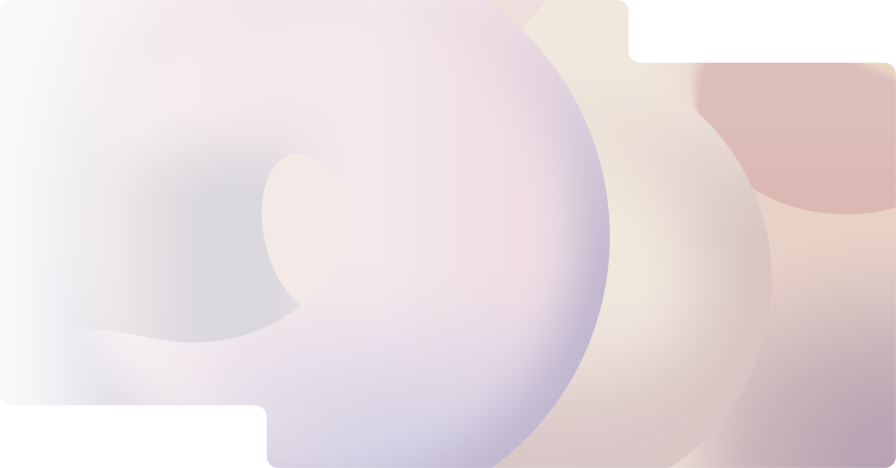
Give the GLSL for this background, as a Shadertoy shader.

```glsl
// Soft pastel ring and overlapping discs on a notched, rounded panel.

#define AA (0.8 / iResolution.y)
#define CORNER 0.025
#define NOTCH_TOP vec2(1.343, 0.866)
#define NOTCH_LOW vec2(0.570, 0.134)
#define RING_CENTER vec2(0.692, 0.495)
#define RING_RADIUS 0.611
#define CREAM_CENTER vec2(1.169, 0.403)
#define CREAM_RADIUS 0.480
#define ROSE_CENTER vec2(1.808, 0.801)
#define CAVITY_CENTER vec2(0.410, 0.552)
#define CAVITY_RADII vec2(0.336, 0.284)
#define HOLE_CENTER vec2(0.662, 0.5025)

const vec3 CREAM = vec3(0.945, 0.905, 0.865);
const vec3 OFF_WHITE = vec3(0.982, 0.980, 0.980);

float fill(float d, float soft) {
    return 1.0 - smoothstep(-soft, soft, d);
}

// Falls from one at "from" to zero at "to"
float fade(float from, float to, float v) {
    return 1.0 - smoothstep(from, to, v);
}

float ellipse(vec2 p, vec2 r) {
    float k = length(p / r);
    return k * (k - 1.0) / max(length(p / (r * r)), 1e-4);
}

// Intersection with rounded outer corners
float roundMax(float a, float b) {
    vec2 q = vec2(a, b) + CORNER;
    return min(max(q.x, q.y), 0.0) + length(max(q, 0.0)) - CORNER;
}

float panel(vec2 p, float aspect) {
    float frame = roundMax(abs(p.x - 0.5 * aspect) - 0.5 * aspect,
                           abs(p.y - 0.5) - 0.5);
    float top = roundMax(NOTCH_TOP.x - p.x, NOTCH_TOP.y - p.y);
    float low = roundMax(p.x - NOTCH_LOW.x, p.y - NOTCH_LOW.y);
    return roundMax(roundMax(frame, -top), -low);
}

vec3 backdrop(vec2 p) {
    vec3 col = mix(vec3(0.85, 0.76, 0.76), vec3(0.91, 0.82, 0.78),
                   smoothstep(0.0, 0.5, p.y));
    float corner = fade(0.0, 0.55, length(p - vec2(1.91, 0.0)));
    col = mix(col, vec3(0.72, 0.64, 0.70), corner);
    return mix(CREAM, col, smoothstep(1.33, 1.62, p.x));
}

vec3 rose(vec2 p) {
    vec3 col = mix(vec3(0.86, 0.72, 0.70), vec3(0.865, 0.745, 0.735),
                   smoothstep(0.55, 0.80, p.y));
    float gleam = p.y - 0.866 + 0.42 * (p.x - 1.816);
    return mix(col, vec3(0.91, 0.84, 0.77), smoothstep(-0.006, 0.02, gleam));
}

vec3 creamDisc(vec2 p, float d) {
    float rim = fade(0.0, 0.30, -d) * fade(0.45, 0.90, p.y);
    vec3 col = mix(CREAM, vec3(0.845, 0.775, 0.76), rim);
    return mix(col, vec3(0.85, 0.78, 0.78), 0.85 * fade(0.0, 0.40, p.y));
}

vec3 ringBody(vec2 p, float d) {
    vec3 col = mix(vec3(0.952, 0.912, 0.925), vec3(0.94, 0.87, 0.895),
                   smoothstep(0.75, 1.15, p.x));
    float lavender = fade(0.0, 0.45, p.y) * smoothstep(0.1, 0.9, p.x);
    col = mix(col, vec3(0.835, 0.82, 0.895), lavender);
    float rim = fade(0.0, 0.22, -d);
    col = mix(col, vec3(0.76, 0.725, 0.815), rim * rim * fade(0.35, 1.1, p.y));
    return mix(OFF_WHITE, col, smoothstep(-0.05, 0.60, p.x));
}

// Recess in the ring: an elliptic floor that flattens out to the left
float cavity(vec2 p) {
    float oval = ellipse(p - CAVITY_CENTER, CAVITY_RADII);
    float floorY = 0.268 + 0.028 * fade(0.19, 0.41, p.x);
    return p.x > CAVITY_CENTER.x ? (p.y < CAVITY_CENTER.y ? oval : p.x - 0.746)
                                 : floorY - p.y;
}

void mainImage(out vec4 fragColor, in vec2 fragCoord) {
    vec2 p = fragCoord / iResolution.y;
    float aspect = iResolution.x / iResolution.y;

    // Back layers
    vec3 col = backdrop(p);
    float roseD = ellipse(p - ROSE_CENTER, vec2(0.323, 0.259));
    col = mix(col, rose(p), fill(roseD, AA + 0.02 * smoothstep(0.7, 0.87, p.y)));

    // Cream disc, melting into the backdrop at its top
    float creamD = length(p - CREAM_CENTER) - CREAM_RADIUS;
    float melt = AA + 0.10 * smoothstep(0.74, 0.90, p.y);
    col = mix(col, creamDisc(p, creamD), fill(creamD, melt));
    float wedge = (p.x - 1.114 - 0.89 * (p.y - 0.938)) * 0.75;
    col = mix(col, vec3(0.935, 0.875, 0.865), fill(wedge, AA) * step(0.8, p.y));

    // Front ring with its shaded recess
    float ringD = length(p - RING_CENTER) - RING_RADIUS;
    vec3 body = ringBody(p, ringD);
    float shade = smoothstep(0.05, 0.52, p.x) * fade(0.56, 0.80, p.y)
                * fade(0.55, 0.74, p.x);
    vec3 recess = mix(body, vec3(0.855, 0.845, 0.865), shade);
    float inside = fill(cavity(p), AA) * smoothstep(0.08, 0.20, p.x);
    body = mix(body, recess, inside);

    // Egg-shaped opening, cut by the recess edge
    vec2 h = p - HOLE_CENTER;
    h.x += 0.15 * h.y;
    float holeD = max(ellipse(h, vec2(0.0995, 0.169)),
                      ellipse(p - CAVITY_CENTER, CAVITY_RADII));
    body = mix(body, vec3(0.952, 0.918, 0.905), fill(holeD, AA));

    // The left side stays ring-coloured beyond the circle
    float ringMask = p.x < RING_CENTER.x ? 1.0 : fill(ringD, AA);
    col = mix(col, body, ringMask);

    col = mix(vec3(1.0), col, fill(panel(p, aspect), AA));
    fragColor = vec4(col, 1.0);
}
```
